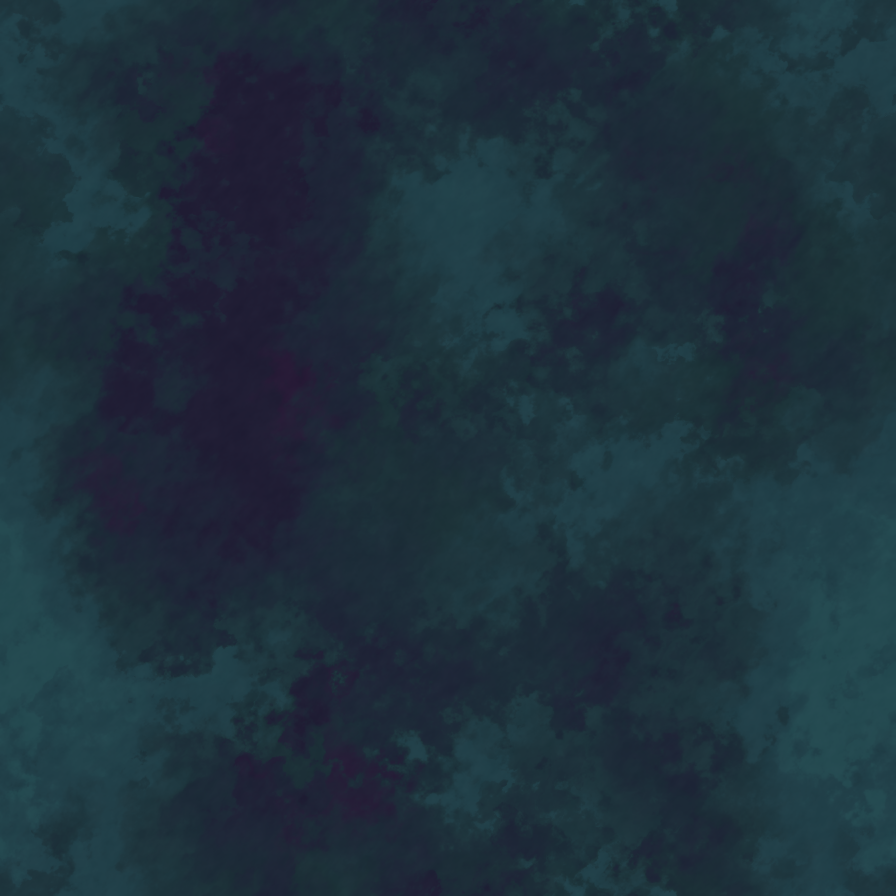
This texture is drawn by a three.js fragment shader. Its source:

```glsl
varying vec2 vUv;

#define TAU 6.2831853
#define CLOUD_CELLS 4.0
#define CLOUD_CONTRAST 5.4
#define COLUMN_X 0.37
#define BAND_Y 0.61
#define RAGGED 0.07
#define CRUMBLE 0.30
#define PATCH_CONTRAST 0.85
#define STROKE_CONTRAST 1.3
#define GRAIN 0.016

float hash(vec2 cell, float seed) {
  return fract(sin(dot(cell, vec2(127.1, 311.7)) + seed * 74.7) * 43758.5453);
}

// Value noise that wraps after a whole number of cells
float noise(vec2 p, vec2 period, float seed) {
  vec2 cell = floor(p);
  vec2 f = p - cell;
  f = f * f * f * (f * (f * 6.0 - 15.0) + 10.0);
  vec2 lo = floor(mod(cell + 0.5, period));
  vec2 hi = floor(mod(cell + 1.5, period));
  float bottom = mix(hash(lo, seed), hash(vec2(hi.x, lo.y), seed), f.x);
  float top = mix(hash(vec2(lo.x, hi.y), seed), hash(hi, seed), f.x);
  return mix(bottom, top, f.y);
}

// Five octaves, centred on zero
float fbm(vec2 p, vec2 period, float seed) {
  float sum = 0.0;
  float weight = 0.5;
  for (int i = 0; i < 5; i++) {
    sum += weight * (noise(p, period, seed + float(i)) - 0.5);
    p *= 2.0;
    period *= 2.0;
    weight *= 0.52;
  }
  return sum;
}

float clouds(vec2 uv, float cells, float seed) {
  return fbm(uv * cells, vec2(cells), seed);
}

// Noise stretched along the rising diagonal; whole cell counts keep it tiling
float strokes(vec2 uv, vec2 cells, float seed) {
  return fbm(vec2(uv.x - uv.y, uv.x + uv.y) * cells, cells, seed);
}

// Paint ramp from violet shadow to teal light
vec3 paint(float tone) {
  vec3 c = vec3(0.125, 0.115, 0.205);
  c = mix(c, vec3(0.118, 0.150, 0.218), smoothstep(-1.9, -1.0, tone));
  c = mix(c, vec3(0.112, 0.172, 0.220), smoothstep(-1.1, -0.4, tone));
  c = mix(c, vec3(0.118, 0.208, 0.238), smoothstep(-0.5, 0.25, tone));
  c = mix(c, vec3(0.130, 0.250, 0.285), smoothstep(0.1, 1.05, tone));
  return mix(c, vec3(0.142, 0.290, 0.315), smoothstep(1.0, 2.4, tone));
}

void main() {
  // Bristly displacement of all the soft shapes
  vec2 bristle = vec2(strokes(vUv, vec2(40.0, 24.0), 11.0),
                      clouds(vUv, 48.0, 23.0));
  vec2 uv = vUv + RAGGED * bristle;
  float crumb = clouds(vUv, 56.0, 31.0);

  // Broad layout: a dark column crossed by a dark band
  vec2 sway = 0.35 * vec2(clouds(vUv, 3.0, 41.0), clouds(vUv, 3.0, 47.0));
  vec2 wave = cos(TAU * (uv + sway - vec2(COLUMN_X, BAND_Y)));
  float tone = 0.10 - 0.58 * wave.x - 0.50 * wave.y;
  tone += CLOUD_CONTRAST * clouds(uv, CLOUD_CELLS, 53.0);

  // Dabs with crumbling edges that fade in and out
  for (int i = 0; i < 3; i++) {
    float cells = 4.0 + 3.0 * float(i);
    float seed = 61.0 + 9.0 * float(i);
    float edge = clouds(uv, cells, seed) + CRUMBLE * crumb;
    float dab = smoothstep(-0.05, 0.06, edge) - 0.5;
    float cover = smoothstep(-0.15, 0.2, clouds(vUv, 5.0, seed + 40.0));
    tone += PATCH_CONTRAST * dab * cover;
  }

  // Diagonal brush marks
  tone += STROKE_CONTRAST * strokes(uv, vec2(14.0, 6.0), 131.0);
  vec3 color = paint(tone);

  // Plum stains in the shadows, green glaze in the middle tones
  float stain = smoothstep(0.04, 0.24, clouds(uv, 9.0, 149.0) + 0.2 * crumb);
  float shadow = 1.0 - smoothstep(-1.5, -0.3, tone);
  color = mix(color, vec3(0.165, 0.095, 0.215), 0.65 * stain * shadow);
  float glaze = smoothstep(0.0, 0.25, clouds(uv, 6.0, 163.0));
  float middle = smoothstep(-1.3, -0.4, tone) * (1.0 - smoothstep(0.2, 1.2, tone));
  color = mix(color, vec3(0.105, 0.195, 0.208), 0.55 * glaze * middle);

  // Fine tooth of the surface
  color += GRAIN * (crumb + strokes(vUv, vec2(90.0, 45.0), 179.0));
  gl_FragColor = vec4(color, 1.0);
}
```
